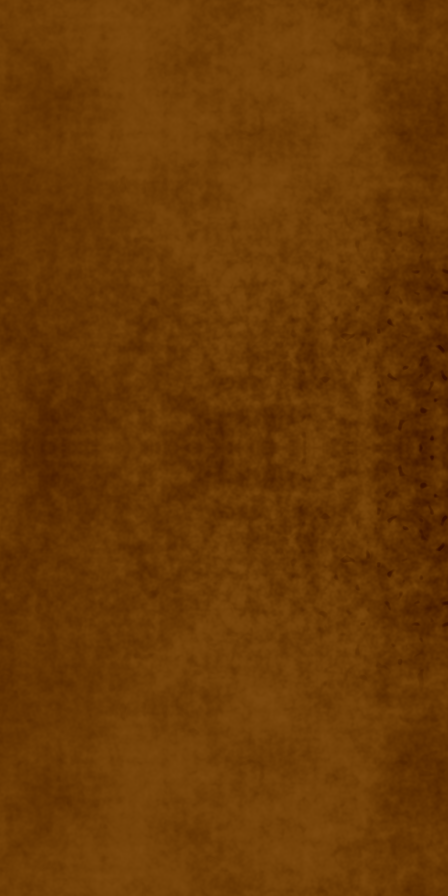
Give the GLSL for this texture, as a WebGL 2 fragment shader.

```glsl
#version 300 es
precision highp float;
// Aged brown leather-like surface: mirrored stains, crisp mottling and dark pits.

uniform vec2 u_resolution;
out vec4 fragColor;

// Colours at tone 0 and tone 1; blue rises late
const vec3 DARK = vec3(0.29, 0.115, 0.0);
const vec3 LIGHT = vec3(0.47, 0.268, 0.038);
const float BLUE_CURVE = 3.0;

// Tone balance
const float BASE_TONE = 0.77;
const float GLOW = 0.22;
const float CENTRE_STAIN = 0.18;
const float LEFT_STAIN = 0.24;
const float RIGHT_STAIN = 0.46;
const float SMUDGE = 0.24;

// Feature strengths and frequencies, per canvas width
const float CLOUD_AMOUNT = 0.50;
const float CLOUD_FREQ = 5.0;
const float MOTTLE_AMOUNT = 0.70;
const float MOTTLE_FREQ = 24.0;
const float GRAIN_AMOUNT = 0.42;
const float GRAIN_FREQ = 62.0;
const float WEAVE_AMOUNT = 0.08;
const float WEAVE_FREQ = 55.0;
const float PIT_AMOUNT = 0.55;
const float PIT_FREQ = 42.0;

uint mixBits(uint n) {
  n = (n ^ (n >> 16)) * 0x7feb352du;
  n = (n ^ (n >> 15)) * 0x846ca68bu;
  return n ^ (n >> 16);
}

vec2 gradient(vec2 cell) {
  uvec2 c = uvec2(ivec2(cell) + 4096);
  float angle = float(mixBits(c.x + mixBits(c.y)) >> 8) * 6.2832 / 16777216.0;
  return vec2(cos(angle), sin(angle));
}

float gradientNoise(vec2 p) {
  vec2 cell = floor(p), f = p - cell;
  vec2 w = f * f * f * (f * (f * 6.0 - 15.0) + 10.0);
  vec2 e = vec2(1.0, 0.0);
  float a = dot(gradient(cell), f);
  float b = dot(gradient(cell + e.xy), f - e.xy);
  float c = dot(gradient(cell + e.yx), f - e.yx);
  float d = dot(gradient(cell + e.xx), f - e.xx);
  return mix(mix(a, b, w.x), mix(c, d, w.x), w.y);
}

float fbm(vec2 p, int octaves) {
  float sum = 0.0, amplitude = 0.6;
  for (int i = 0; i < octaves; i++) {
    sum += amplitude * gradientNoise(p);
    p = mat2(1.6, 1.2, -1.2, 1.6) * p + 17.3;
    amplitude *= 0.55;
  }
  return sum;
}

// Soft elliptical spot
float spot(vec2 p, vec2 centre, vec2 radius) {
  vec2 d = (p - centre) / radius;
  return exp(-dot(d, d));
}

void main() {
  // Width spans 0..1; the lower half mirrors the upper one
  vec2 p = gl_FragCoord.xy / u_resolution.x;
  p.y = abs(p.y - 0.5 * u_resolution.y / u_resolution.x);

  // Wavering outlines for the broad stains
  vec2 q = p + 0.12 * vec2(fbm(p * 7.0 + 31.0, 4), fbm(p * 7.0 + 57.0, 4));

  // Broad light and dark areas
  float edge = smoothstep(0.76, 1.02, q.x) * (1.0 - smoothstep(0.2, 0.85, q.y));
  float tone = BASE_TONE;
  tone += GLOW * spot(q, vec2(0.58, 0.66), vec2(0.32, 0.24));
  tone += 0.5 * GLOW * smoothstep(0.72, 1.0, q.y) * (1.0 - smoothstep(0.5, 0.9, q.x));
  tone -= CENTRE_STAIN * spot(q, vec2(0.4, 0.0), vec2(0.8, 0.28));
  tone -= LEFT_STAIN * spot(q, vec2(0.05, 0.48), vec2(0.16, 0.3));
  tone -= RIGHT_STAIN * edge;
  tone -= 0.4 * RIGHT_STAIN * smoothstep(0.72, 1.0, q.x) * smoothstep(0.45, 0.8, q.y);
  tone -= SMUDGE * spot(q, vec2(0.1, 0.02), vec2(0.06, 0.08));
  tone -= SMUDGE * spot(q, vec2(0.48, 0.0), vec2(0.08, 0.1));

  // Worn texture gathers near the middle and the right side
  float wear = 0.45 + 0.55 * (1.0 - smoothstep(0.2, 0.65, q.y));
  wear *= 0.7 + 0.5 * smoothstep(0.15, 0.8, q.x);
  tone += CLOUD_AMOUNT * fbm(p * CLOUD_FREQ + 5.0, 4);
  tone += MOTTLE_AMOUNT * wear * fbm(p * MOTTLE_FREQ + 71.0, 3);
  tone += GRAIN_AMOUNT * (0.4 + 0.6 * wear) * fbm(p * GRAIN_FREQ, 2);

  // Faint upright and level fibres
  tone += WEAVE_AMOUNT * gradientNoise(p * vec2(WEAVE_FREQ, 4.0) + 9.0);
  tone += WEAVE_AMOUNT * gradientNoise(p * vec2(4.0, WEAVE_FREQ) + 23.0);

  // Small dark pits, densest along the right edge
  float pitZone = smoothstep(0.55, 0.95, q.x) * (1.0 - smoothstep(0.3, 0.6, q.y));
  float pit = gradientNoise(p * PIT_FREQ + 43.0) + 0.2 * gradientNoise(p * 9.0 + 3.0);
  tone -= PIT_AMOUNT * (0.15 + 0.85 * pitZone) * smoothstep(0.28, 0.5, pit);

  // Compress highlights softly, then colour
  tone = clamp(tone - 0.4 * max(tone - 0.95, 0.0), -0.4, 1.12);
  vec3 colour = mix(DARK, LIGHT, tone);
  colour.b = LIGHT.b * pow(max(tone, 0.0), BLUE_CURVE);
  fragColor = vec4(colour, 1.0);
}
```
